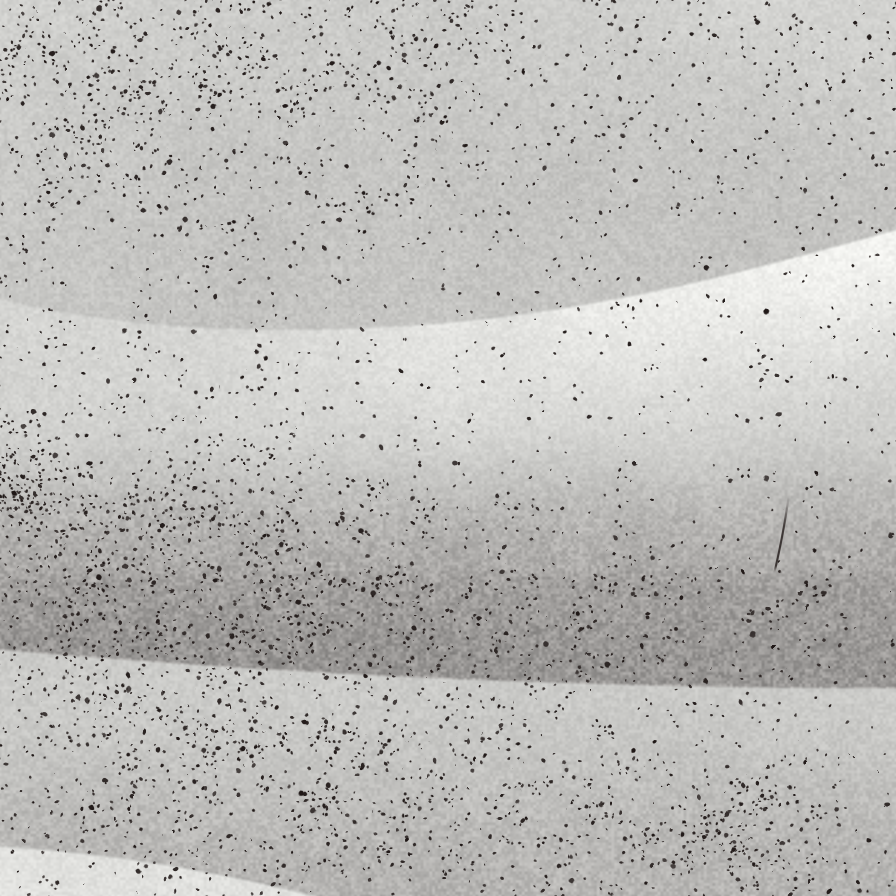
A three.js fragment shader for this background:

```glsl
// Pale grey layered paper with curved tonal bands, film grain and dark ink specks.
#define INK vec3(0.12, 0.09, 0.085)
#define LIGHT_TINT vec3(1.0, 1.001, 0.988)
#define SHADE_TINT vec3(1.012, 0.998, 0.985)
#define GRAIN 0.085
#define MOTTLE 0.035
#define EDGE_SOFT 0.0025
#define SPECK_SOFT 0.001
#define SPECK_LAYERS 3
#define BASE_DENSITY 0.035

varying vec2 vUv;

float hash(vec2 p) {
  vec3 q = fract(vec3(p.xyx) * 0.1031);
  q += dot(q, q.yzx + 33.33);
  return fract((q.x + q.y) * q.z);
}

float noise(vec2 p) {
  vec2 i = floor(p), f = fract(p);
  f = f * f * (3.0 - 2.0 * f);
  float low = mix(hash(i), hash(i + vec2(1.0, 0.0)), f.x);
  float high = mix(hash(i + vec2(0.0, 1.0)), hash(i + 1.0), f.x);
  return mix(low, high, f.y);
}

float fbm(vec2 p) {
  float sum = 0.0, amp = 0.5;
  for (int i = 0; i < 4; i++) {
    sum += amp * noise(p);
    p = p * 2.03 + 17.0;
    amp *= 0.5;
  }
  return sum;
}

float blob(vec2 p, vec2 center, vec2 radius) {
  vec2 d = (p - center) / radius;
  return exp(-dot(d, d));
}

// Heights of the three curved band edges
float upperEdge(float x) {
  return 0.666 + x * (-0.284 + x * (0.565 - 0.204 * x)) + 0.006 * sin(6.2832 * x);
}
float middleEdge(float x) { return 0.275 - 0.086 * x + 0.043 * x * x; }
float lowerEdge(float x) { return 0.055 - 0.06 * x - 0.28 * x * x; }

float above(float y, float edge) {
  return smoothstep(-EDGE_SOFT, EDGE_SOFT, y - edge);
}

// Smooth tone of the stacked bands
float bandTone(vec2 p) {
  float top = mix(0.765, 0.80, smoothstep(0.7, 1.05, p.y));
  top += 0.03 * blob(p, vec2(0.92, 1.0), vec2(0.2, 0.10));
  top += 0.015 * smoothstep(0.3, 0.0, p.x);

  float depth = upperEdge(p.x) - p.y;
  float glow = mix(0.04, 0.15, smoothstep(0.1, 1.0, p.x));
  float sheet = 0.80 + glow * exp(-pow(max(depth, 0.0) / 0.14, 2.0));
  sheet -= 0.125 * smoothstep(0.54, 0.36, p.y);
  sheet -= 0.045 * smoothstep(0.375, 0.345, p.y);
  sheet -= mix(0.055, 0.03, p.x) * smoothstep(0.36, 0.25, p.y);

  float shelf = mix(0.705, 0.795, smoothstep(0.0, 0.24, p.y));
  float corner = 0.88;

  float tone = mix(corner, shelf, above(p.y, lowerEdge(p.x)));
  tone = mix(tone, sheet, above(p.y, middleEdge(p.x)));
  return mix(tone, top, above(p.y, upperEdge(p.x)));
}

// Chance of specks: broad clusters broken up by noise
float speckDensity(vec2 p) {
  float d = BASE_DENSITY + 0.03 * smoothstep(0.7, 0.95, p.y);
  d += 0.16 * blob(p, vec2(0.16, 0.95), vec2(0.28, 0.13));
  d += 0.15 * blob(p, vec2(0.07, 0.80), vec2(0.08, 0.15));
  d += 0.08 * blob(p, vec2(0.40, 0.88), vec2(0.25, 0.13));
  d += 0.05 * blob(p, vec2(0.90, 0.88), vec2(0.10, 0.08));
  d += 0.50 * blob(p, vec2(0.015, 0.46), vec2(0.035, 0.05));
  d += 0.22 * blob(p, vec2(0.18, 0.41), vec2(0.26, 0.12));
  d += 0.15 * blob(p, vec2(0.45, 0.31), vec2(0.45, 0.07));
  d += 0.21 * blob(p, vec2(0.20, 0.16), vec2(0.18, 0.12));
  d += 0.19 * blob(p, vec2(0.55, 0.12), vec2(0.22, 0.11));
  d += 0.28 * blob(p, vec2(0.81, 0.07), vec2(0.11, 0.07));
  d += 0.18 * blob(p, vec2(0.87, 0.585), vec2(0.02, 0.025));
  return d * (0.35 + 1.3 * smoothstep(0.27, 0.7, fbm(p * 34.0)));
}

// Jittered, stretched dots on rotated grids of growing fineness
float specks(vec2 p) {
  float ink = 0.0;
  float density = speckDensity(p);
  for (int i = 0; i < SPECK_LAYERS; i++) {
    float k = float(i);
    float scale = 86.0 * pow(1.36, k);
    float a = 0.5 + 0.9 * k;
    vec2 q = mat2(cos(a), sin(a), -sin(a), cos(a)) * p * scale + 300.0 + 91.0 * k;
    vec2 cell = floor(q);
    vec2 jitter = vec2(hash(cell + 3.1), hash(cell + 7.7));
    vec2 d = fract(q) - mix(vec2(0.32), vec2(0.68), jitter);
    float turn = 3.1416 * hash(cell + 23.3);
    d = mat2(cos(turn), sin(turn), -sin(turn), cos(turn)) * d;
    d.x *= 1.0 + 0.8 * hash(cell + 19.9);
    float size = hash(cell + 13.3);
    float radius = mix(0.18, 0.29, size * size);
    float ragged = 0.12 * (noise(q * 5.0) - 0.5);
    float dist = (length(d) - radius + ragged) / scale;
    float present = step(hash(cell), density * (0.8 - 0.02 * k));
    ink = max(ink, present * smoothstep(SPECK_SOFT, -SPECK_SOFT, dist) * mix(0.75, 1.0, jitter.x));
  }
  return ink;
}

// Fine slanted hair at the right
float scratch(vec2 p) {
  float t = (p.y - 0.36) / 0.092;
  float x = 0.864 + 0.022 * t - 0.005 * t * t;
  float span = smoothstep(0.0, 0.1, t) * smoothstep(1.0, 0.5, t);
  return 0.8 * span * smoothstep(0.002, 0.0004, abs(p.x - x));
}

void main() {
  vec2 p = vUv;
  float tone = bandTone(p);
  float shade = smoothstep(0.82, 0.6, tone);
  float grain = 0.7 * noise(p * 310.0) + 0.3 * noise(p * 170.0 + 40.0) - 0.5;
  tone += grain * GRAIN * (1.0 + 1.5 * shade);
  tone += (fbm(p * vec2(14.0, 10.0) + 5.0) - 0.47) * MOTTLE;
  vec3 color = tone * mix(LIGHT_TINT, SHADE_TINT, shade);
  color = mix(color, INK, max(specks(p), scratch(p)));
  gl_FragColor = vec4(color, 1.0);
}
```
